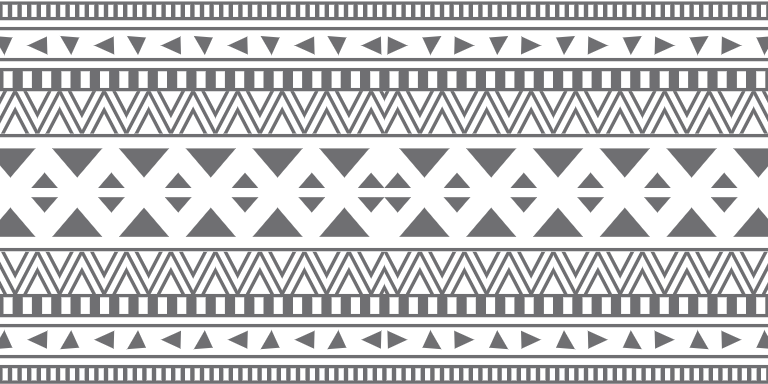
Write a WebGL 2 fragment shader that draws this pattern.

```glsl
#version 300 es
precision highp float;
// Grey geometric folk border: mirrored bands of triangles, zigzags, dashes and rules on white.

uniform vec2 u_resolution;
out vec4 fragColor;

// The canvas is GRID units wide and high; all lengths below use these units.
const vec2 GRID = vec2(768.0, 384.0);
const vec2 MIRROR = vec2(384.4, 191.4);
const vec3 PAPER = vec3(1.0);
const vec3 INK = vec3(0.435, 0.437, 0.447);

const float MOTIF_PERIOD = 66.8;
const float BIG_FIRST = 40.0;
const float SMALL_FIRST = 5.8;
const float SMALL_HALF_WIDTH = 13.3;
const float LEANING_ROW = 147.1;
const float LEANING_SIDE_FIRST = 12.5;
const float LEANING_DOWN_FIRST = 47.5;

const float ZIGZAG_PERIOD = 44.5;
const float ZIGZAG_FIRST = 35.5;
const float ZIGZAG_BASE = 59.0;
const float ZIGZAG_HEIGHT = 42.5;
const float CHEVRON_SHIFT = 19.0;
const float ZIGZAG_HALF_WIDTH = 1.7;

const float RULE_HALF_WIDTH = 1.65;
const float RULES[7] = float[7](57.0, 103.0, 123.0, 133.0, 164.0, 174.0, 189.5);

// Bar rows: period, half width of a bar, row centre, row half height.
const vec4 WIDE_BARS = vec4(19.3, 5.1, 113.0, 10.0);
const vec4 THIN_BARS = vec4(9.6, 2.2, 181.8, 7.8);

// Offset from the nearest repeat of a row that starts at first.
float repeatFrom(float x, float first, float period) {
    return x - first - period * round((x - first) / period);
}

float halfPlane(vec2 p, vec2 a, vec2 b) {
    vec2 e = normalize(b - a);
    return dot(p - a, vec2(e.y, -e.x));
}

// Corners run counterclockwise.
float triangle(vec2 p, vec2 a, vec2 b, vec2 c) {
    return max(halfPlane(p, a, b), max(halfPlane(p, b, c), halfPlane(p, c, a)));
}

float barRow(vec2 p, vec4 row) {
    float bar = abs(repeatFrom(p.x, 0.0, row.x)) - row.y;
    return max(bar, abs(p.y - row.z) - row.w);
}

// A full-height zigzag with a shorter chevron nested in every angle.
float zigzagBand(vec2 p) {
    float slope = 2.0 * ZIGZAG_HEIGHT / ZIGZAG_PERIOD;
    float x = abs(repeatFrom(p.x, ZIGZAG_FIRST, ZIGZAG_PERIOD));
    float rise = p.y - ZIGZAG_BASE - slope * x;
    float nested = abs(abs(rise) - CHEVRON_SHIFT);
    float stroke = min(abs(rise), nested) * inversesqrt(1.0 + slope * slope);
    float middle = ZIGZAG_BASE + 0.5 * ZIGZAG_HEIGHT;
    return max(stroke - ZIGZAG_HALF_WIDTH, abs(p.y - middle) - 0.5 * ZIGZAG_HEIGHT);
}

// Large and small triangles facing each other across the centre.
float centreBand(vec2 p) {
    vec2 big = vec2(repeatFrom(p.x, BIG_FIRST, MOTIF_PERIOD), p.y);
    float d = triangle(big, vec2(0.0, 15.0), vec2(25.0, 44.2), vec2(-25.0, 44.2));

    // The innermost small triangle stays whole beside the mirror line.
    float index = round((p.x - SMALL_FIRST) / MOTIF_PERIOD);
    float centre = max(SMALL_FIRST + index * MOTIF_PERIOD, SMALL_HALF_WIDTH);
    vec2 small = vec2(p.x - centre, p.y);
    return min(d, triangle(small, vec2(-SMALL_HALF_WIDTH, 4.6),
                           vec2(SMALL_HALF_WIDTH, 4.6), vec2(0.0, 20.0)));
}

// Alternating sideways and downward triangles, each slightly tilted.
float leaningBand(vec2 p) {
    float y = p.y - LEANING_ROW;
    vec2 side = vec2(repeatFrom(p.x, LEANING_SIDE_FIRST, MOTIF_PERIOD), y);
    vec2 down = vec2(repeatFrom(p.x, LEANING_DOWN_FIRST, MOTIF_PERIOD), y);
    return min(triangle(side, vec2(10.5, 0.0), vec2(-9.0, 9.0), vec2(-9.5, -9.0)),
               triangle(down, vec2(9.5, 9.5), vec2(-9.5, 8.0), vec2(-1.5, -9.5)));
}

void main() {
    vec2 p = abs(gl_FragCoord.xy / u_resolution * GRID - MIRROR);
    float pixel = GRID.y / u_resolution.y;

    float d = min(centreBand(p), leaningBand(p));
    d = min(d, zigzagBand(p));
    d = min(d, min(barRow(p, WIDE_BARS), barRow(p, THIN_BARS)));
    for (int i = 0; i < RULES.length(); i++) {
        d = min(d, abs(p.y - RULES[i]) - RULE_HALF_WIDTH);
    }

    float coverage = clamp(0.5 - d / pixel, 0.0, 1.0);
    fragColor = vec4(mix(PAPER, INK, coverage), 1.0);
}
```
